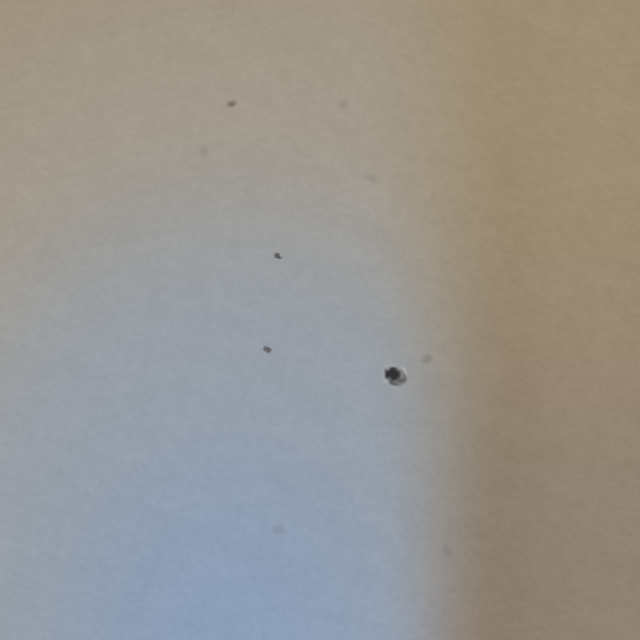
A three.js fragment shader for this texture:

```glsl
// A plain painted wall: cool light glows from the lower edge, warm shade lies on
// the right, and a small chipped hole and a few specks mark the surface.
// Built from smooth colour ramps, fine value noise and soft ellipses.
varying vec2 vUv;

const vec3 SKY_BLUE   = vec3(0.550, 0.620, 0.725);
const vec3 COOL_GREY  = vec3(0.594, 0.622, 0.652);
const vec3 WARM_GREY  = vec3(0.638, 0.602, 0.548);
const vec3 TAN        = vec3(0.620, 0.565, 0.485);
const vec3 SHADE_TOP  = vec3(0.618, 0.555, 0.450);
const vec3 SHADE_LOW  = vec3(0.560, 0.508, 0.450);
const vec3 HOLE_DARK  = vec3(0.170, 0.170, 0.180);
const vec3 HOLE_GREY  = vec3(0.420, 0.420, 0.420);
const vec3 CHIP_LIGHT = vec3(0.720, 0.730, 0.740);
const vec3 SPECK_DARK = vec3(0.270, 0.250, 0.240);

float hash(vec2 p) {
  return fract(sin(dot(p, vec2(127.1, 311.7))) * 43758.5453);
}

float noise(vec2 p) {
  vec2 cell = floor(p);
  vec2 f = fract(p);
  f = f * f * (3.0 - 2.0 * f);
  float low = mix(hash(cell), hash(cell + vec2(1.0, 0.0)), f.x);
  float high = mix(hash(cell + vec2(0.0, 1.0)), hash(cell + vec2(1.0, 1.0)), f.x);
  return mix(low, high, f.y);
}

vec2 rotate(vec2 p, float angle) {
  float c = cos(angle);
  float s = sin(angle);
  return vec2(c * p.x + s * p.y, c * p.y - s * p.x);
}

// 1 inside an ellipse, fading to 0 across a relative band of width soft
float blob(vec2 p, vec2 radii, float soft) {
  return 1.0 - smoothstep(1.0 - soft, 1.0 + soft, length(p / radii));
}

// Cool light around a centre below the lower edge, warming with distance
vec3 litWall(vec2 uv) {
  float d = length((uv - vec2(0.36, -0.05)) * vec2(1.2, 0.92));
  vec3 color = mix(SKY_BLUE, COOL_GREY, smoothstep(0.05, 0.54, d));
  color = mix(color, WARM_GREY, smoothstep(0.48, 0.84, d));
  return mix(color, TAN, smoothstep(0.82, 1.15, d));
}

// Warm shade with a darker trough just past its border
vec3 shadedWall(vec2 uv) {
  vec3 color = mix(SHADE_LOW, SHADE_TOP, smoothstep(0.05, 0.85, uv.y));
  float trough = exp(-pow((uv.x - 0.78) / 0.08, 2.0));
  return color - 0.022 * trough * (1.0 - 0.7 * uv.y);
}

// Signed brightness of the fine, slightly slanted paint texture
float paintGrain(vec2 uv) {
  vec2 p = rotate(uv, -0.35);
  float broad = noise(p * vec2(22.0, 34.0)) - 0.5;
  float medium = noise(p * vec2(75.0, 120.0) + 17.0) - 0.5;
  float fine = noise(p * vec2(190.0, 250.0) + 43.0) - 0.5;
  return 0.010 * broad + 0.014 * medium + 0.016 * fine;
}

// Scattered specks, from small and dark to broad and faint
vec3 addSpecks(vec3 color, vec2 uv) {
  for (int i = 0; i < 9; i++) {
    float k = float(i);
    vec2 center = vec2(0.28 + 0.64 * hash(vec2(k, 2.3)), 0.06 + 0.84 * hash(vec2(k, 7.9)));
    float faint = smoothstep(0.0, 4.0, k);
    vec2 p = rotate(uv - center, 6.28 * hash(vec2(k, 4.1)));
    p += 0.003 * (noise(uv * 240.0 + k) - 0.5);
    vec2 radii = mix(vec2(0.0055, 0.0036), vec2(0.0085, 0.0060), faint);
    float cover = blob(p, radii, mix(0.5, 0.9, faint));
    color = mix(color, SPECK_DARK, cover * mix(0.75, 0.13, faint));
  }
  return color;
}

// Chipped hole: pale broken rim, grey floor and a dark upper left pit
vec3 addHole(vec3 color, vec2 uv, vec2 center) {
  vec2 p = uv - center;
  vec2 rough = p + 0.005 * (vec2(noise(uv * 130.0), noise(uv * 130.0 + 31.0)) - 0.5);
  vec2 q = rotate(rough, -0.6);
  float rim = blob(q, vec2(0.0225, 0.0175), 0.18);
  float brokenRim = rim * smoothstep(0.25, 0.75, noise(uv * 85.0 + 9.0));
  color = mix(color, CHIP_LIGHT, 0.75 * brokenRim);
  float floorCover = blob(q, vec2(0.0185, 0.0135), 0.18);
  float mottle = noise(uv * 180.0 + 5.0) - 0.5;
  color = mix(color, HOLE_GREY + 0.16 * mottle, floorCover);
  float pit = blob(rough - vec2(-0.005, 0.004), vec2(0.0105, 0.0085), 0.45);
  return mix(color, HOLE_DARK, 0.9 * pit * floorCover);
}

void main() {
  // The border of the shade is softer towards the top
  float halfWidth = mix(0.085, 0.150, vUv.y);
  float border = 0.685 + 0.012 * (noise(vUv * 5.0) - 0.5);
  float shade = smoothstep(border - halfWidth, border + halfWidth, vUv.x);
  vec3 color = mix(litWall(vUv), shadedWall(vUv), shade);
  color += paintGrain(vUv);
  color = addSpecks(color, vUv);
  color = addHole(color, vUv, vec2(0.617, 0.412));
  gl_FragColor = vec4(color, 1.0);
}
```
